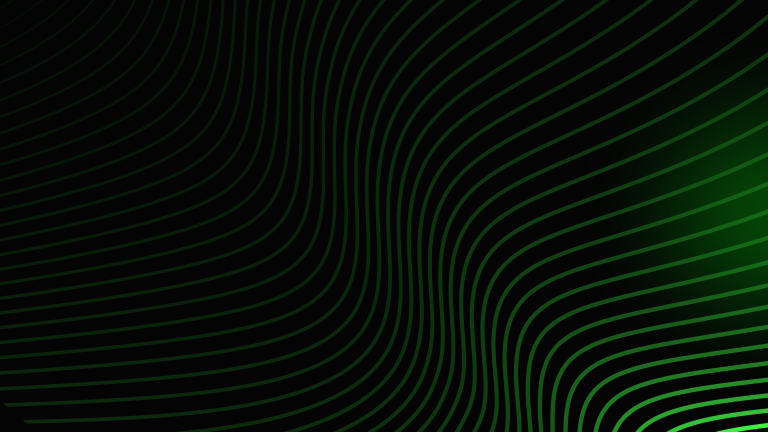
This background is drawn by a Shadertoy shader. Its source:

```glsl
// Flowing green contour lines on black, with a soft glow at the right edge.

// Lengths are in canvas heights; depth runs from 0 (top) to 1 (bottom).
const vec3 BACKGROUND = vec3(0.016, 0.017, 0.017);
const vec3 LINE_TINT = vec3(0.27, 1.0, 0.29);
const vec3 GLOW_COLOR = vec3(0.0, 0.25, 0.008);
const vec2 GLOW_CENTER = vec2(1.80, 0.49);
const vec2 GLOW_RADIUS = vec2(0.47, 0.44);
const float LINE_COUNT = 47.0;
const float THIN_LINE = 0.0035;
const float THICK_LINE = 0.0105;
const vec2 BEND_START = vec2(0.579, 0.60);   // x at the top, drift with depth
const vec2 BEND_LEVEL = vec2(12.2, 24.0);    // line index along the bend
const float BEND_BLEND = 0.10;

// Line index as a smooth field: steep across the bend, gentle on both sides.
float lineField(vec2 p) {
    float depth = p.y;
    float lower = pow(max(depth, 0.0), 5.0);
    float s = p.x - BEND_START.x - BEND_START.y * depth;
    float side = smoothstep(-BEND_BLEND, BEND_BLEND, s);

    float slope = mix(12.96 * (1.0 - depth), 9.5 - 7.6 * depth, side);
    float rise = mix(6.3, 6.0, side) + 1.5 * depth + 2.9 * lower;
    float width = 0.273 - 0.174 * depth + mix(0.294, 0.178, side) * lower;

    return BEND_LEVEL.x + BEND_LEVEL.y * depth + slope * s + rise * tanh(s / width);
}

// Brightness climbs slowly, then sharply for the last few lines.
float lineBrightness(float t) {
    float t4 = pow(t, 4.0);
    return 0.06 + 0.16 * t + 0.22 * t4 + 0.48 * pow(t4, 4.0);
}

void mainImage(out vec4 fragColor, in vec2 fragCoord) {
    float pixel = 1.0 / iResolution.y;
    vec2 p = fragCoord * pixel;
    p.y = 1.0 - p.y;

    // Distance to the nearest line, from the field and its gradient
    float field = lineField(p);
    vec2 stepX = vec2(0.5 * pixel, 0.0);
    vec2 gradient = vec2(lineField(p + stepX) - lineField(p - stepX),
                         lineField(p + stepX.yx) - lineField(p - stepX.yx)) / pixel;
    float offset = abs(fract(field + 0.5) - 0.5);
    float dist = offset / max(length(gradient), 0.001);

    // Lines grow thicker and brighter toward the lower right
    float t = clamp(floor(field + 0.5) / LINE_COUNT, 0.0, 1.0);
    float halfWidth = 0.5 * mix(THIN_LINE, THICK_LINE, sqrt(t));
    float coverage = clamp((halfWidth - dist) / pixel + 0.5, 0.0, 1.0);

    // Slanted cut where the lowest lines begin
    float cut = p.x - 1.2 * (p.y - 0.928);
    coverage *= smoothstep(-pixel, pixel, cut);

    // Glow behind the lines
    float reach = length((p - GLOW_CENTER) / GLOW_RADIUS);
    float glow = pow(1.0 - smoothstep(0.0, 1.0, reach), 1.1);
    vec3 backdrop = BACKGROUND + GLOW_COLOR * glow;

    vec3 lineColor = LINE_TINT * lineBrightness(t) + 0.6 * GLOW_COLOR * glow;
    fragColor = vec4(mix(backdrop, lineColor, coverage), 1.0);
}
```
